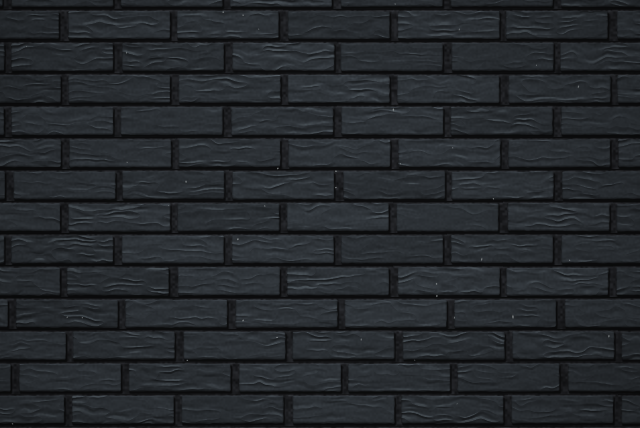
Give the GLSL for this texture, as a Shadertoy shader.

```glsl
// Black painted brick wall in running bond, with rippled brick faces and worn flecks.

const vec2 PITCH = vec2(0.2565, 0.0749);        // brick spacing, canvas height = 1
const vec2 HALF_BRICK = vec2(0.1190, 0.0322);
const float FIRST_ROW = 0.0055;
const float EVEN_JOINT = 0.150;
const float ODD_JOINT = 0.0195;

const vec3 PAINT = vec3(0.163, 0.180, 0.197);
const vec3 SHEEN = vec3(0.270, 0.300, 0.320);
const vec3 MORTAR = vec3(0.125, 0.130, 0.142);
const vec3 SHADOW = vec3(0.040, 0.041, 0.044);
const vec3 FLECK = vec3(0.58, 0.60, 0.60);

float hash(vec2 p) {
    vec3 q = fract(vec3(p.xyx) * 0.1031);
    q += dot(q, q.yzx + 33.33);
    return fract((q.x + q.y) * q.z);
}

float noise(vec2 p) {
    vec2 i = floor(p), f = fract(p);
    f = f * f * (3.0 - 2.0 * f);
    return mix(mix(hash(i), hash(i + vec2(1, 0)), f.x),
               mix(hash(i + vec2(0, 1)), hash(i + vec2(1, 1)), f.x), f.y);
}

float roundedBox(vec2 p, vec2 halfSize, float radius) {
    vec2 q = abs(p) - halfSize + radius;
    return length(max(q, 0.0)) + min(max(q.x, q.y), 0.0) - radius;
}

// Meandering, mostly horizontal creases.
float ripples(vec2 p) {
    p.y += 0.014 * (noise(p * vec2(24.0, 30.0)) - 0.5);
    p.y += 0.005 * (noise(p * vec2(60.0, 70.0) + 7.0) - 0.5);
    float broad = 1.0 - abs(2.0 * noise(p * vec2(19.0, 82.0)) - 1.0);
    return broad + 0.4 * noise(p * vec2(40.0, 150.0) + 31.0);
}

// Slope facing the light from above.
float relief(vec2 p, float stepSize) {
    return ripples(p) - ripples(p + vec2(0.0, stepSize));
}

// Sparse chips, one candidate per grid cell.
float flecks(vec2 p, float density, float pixel) {
    vec2 grid = p * 22.0, cell = floor(grid);
    vec2 centre = 0.2 + 0.6 * vec2(hash(cell + 11.0), hash(cell + 47.0));
    vec2 d = (fract(grid) - centre) / 22.0;
    d.x += 0.5 * d.y * (hash(cell + 5.0) - 0.5);
    float radius = mix(0.0006, 0.0019, hash(cell + 83.0));
    float dist = length(d * vec2(1.0, mix(0.5, 1.3, hash(cell + 29.0)))) - radius;
    return step(hash(cell), density) * (1.0 - smoothstep(-pixel, pixel, dist));
}

vec3 mortarColour(vec2 uv, vec2 local, float pixel) {
    float grain = noise(uv * 170.0) + 0.5 * noise(uv * 75.0 + 9.0);
    vec3 colour = MORTAR * mix(0.45, 1.25, grain / 1.5);
    float lit = 1.0 - smoothstep(HALF_BRICK.y, 0.5 * PITCH.y, local.y);
    colour = mix(SHADOW, colour * (1.0 + 0.35 * smoothstep(0.028, 0.034, local.y)), lit);
    float shadowEdge = roundedBox(local - vec2(0.0025, -0.005), HALF_BRICK, 0.003);
    return mix(SHADOW, colour, smoothstep(-pixel, 0.002 + pixel, shadowEdge));
}

vec3 brickColour(vec2 uv, vec2 local, vec2 id) {
    float tone = hash(id + 17.0);
    vec2 grainPos = local + vec2(hash(id), hash(id + 3.0)) * 9.0 + 2.0;
    float slope = relief(grainPos, 0.0022) * mix(0.65, 1.25, hash(id + 61.0));
    vec3 colour = PAINT * mix(0.92, 1.08, tone);
    colour *= 1.0 + 0.85 * clamp(slope, -0.5, 0.5);
    colour = mix(colour, SHEEN, 0.65 * smoothstep(0.12, 0.42, slope));
    colour *= 0.94 + 0.12 * noise(uv * 210.0);

    // Bevels: bright upper lip, dim lower lip and ends.
    float lip = smoothstep(0.0285, 0.0315, local.y);
    float under = smoothstep(0.0265, 0.0322, -local.y);
    float ends = smoothstep(0.115, 0.119, abs(local.x));
    return colour * (1.0 + 0.22 * lip - 0.40 * under - 0.20 * ends);
}

void mainImage(out vec4 fragColor, in vec2 fragCoord) {
    vec2 uv = fragCoord / iResolution.y;
    float aspect = iResolution.x / iResolution.y;
    float pixel = 0.7 / iResolution.y;

    // Running bond: alternate rows shift, and low rows drift to the right.
    float row = floor((uv.y - FIRST_ROW) / PITCH.y);
    float joint = mix(EVEN_JOINT, ODD_JOINT, mod(row, 2.0));
    joint += 0.013 * (1.0 - smoothstep(2.5, 4.0, row));
    joint += 0.006 * (hash(vec2(row, 71.0)) - 0.5);
    vec2 grid = (uv - vec2(joint, FIRST_ROW)) / PITCH;
    vec2 id = floor(grid) + 50.0;
    vec2 local = (fract(grid) - 0.5) * PITCH;

    // Each brick is laid slightly off centre, with uneven edges.
    vec2 brickPos = local - vec2(0.004, 0.0012) * (vec2(hash(id + 23.0), hash(id + 37.0)) - 0.5);
    brickPos.y -= 0.008 * (hash(id + 41.0) - 0.5) * brickPos.x;
    float edge = roundedBox(brickPos, HALF_BRICK, 0.003);
    edge += 0.0016 * (noise(uv * 90.0) - 0.5);

    float face = 1.0 - smoothstep(-pixel, pixel, edge);
    vec3 colour = mix(mortarColour(uv, brickPos, pixel), brickColour(uv, brickPos, id), face);
    colour = mix(colour, FLECK, 0.75 * flecks(uv, 0.055, pixel));

    // Soft falloff of light towards the corners.
    vec2 fromCentre = uv - vec2(0.5 * aspect, 0.55);
    colour *= 1.09 - 0.34 * dot(fromCentre, fromCentre);
    fragColor = vec4(colour, 1.0);
}
```
